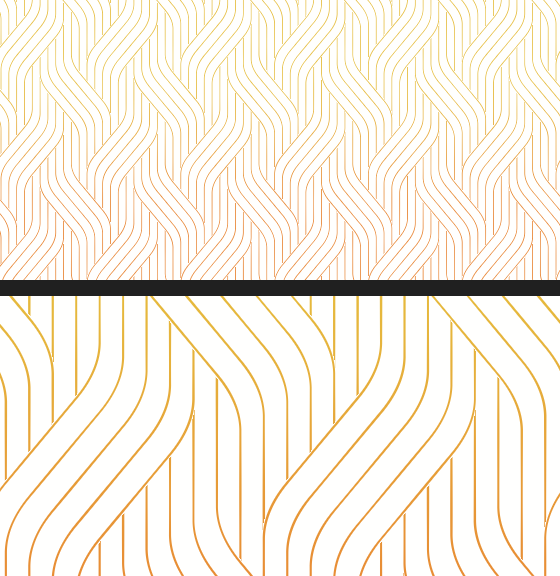
Top: the whole. Bottom: its middle third, enlarged.
Write a Shadertoy shader that draws this pattern.

```glsl
// Integral of a linear step: a ramp with a rounded start
float softRamp(float t, float r) {
    float m = clamp(t + r, 0.0, 2.0 * r);
    return m * m / (4.0 * r) + max(t - r, 0.0);
}

// Distance to the lines of a slanted strand, or -1 outside its bend.
// p is in line spacings; each strand carries five lines over five columns.
float strandDistance(vec2 p, float pad) {
    p = mod(p + vec2(6.0, 7.0), vec2(12.0, 14.0)) - vec2(6.0, 7.0);
    float r = 0.2, across = 0.0, slope = 0.0, bend = 0.0;

    // Newton steps find which line of the bundle passes through p
    for (int i = 0; i < 6; i++) {
        float t = 0.5 + (p.y + 0.6 * across) / 6.0;
        bend = softRamp(t, r) - softRamp(t - 1.0, r);
        slope = (clamp(t + r, 0.0, 2.0 * r) - clamp(t - 1.0 + r, 0.0, 2.0 * r)) / (2.0 * r);
        across -= (across + 5.0 * (bend - 0.5) - p.x) / (1.0 + 0.5 * slope);
    }

    float stretch = length(vec2(1.0, slope * 5.0 / 6.0)) / (1.0 + 0.5 * slope);
    bool inside = abs(across) < 2.0 + pad / stretch && bend > 0.0001 && bend < 0.9999;
    return inside ? abs(across - round(across)) / stretch : -1.0;
}

void mainImage(out vec4 fragColor, in vec2 fragCoord) {
    vec2 uv = fragCoord / iResolution.xy;
    float pixel = 35.82 / iResolution.y;
    vec2 p = vec2(fragCoord.x * pixel - 5.13, 35.82 - fragCoord.y * pixel);

    // Slight swelling of the stroke
    float halfWidth = 0.046 + 0.007 * sin(p.x * 0.83 + 2.0 * sin(p.y * 0.41)) * sin(p.y * 0.67);
    float pad = halfWidth + 0.5 * pixel;

    // Mirrored strands lie over upright lines
    vec2 q = p - vec2(4.5, 12.3);
    float falling = strandDistance(q, pad);
    float rising = strandDistance(vec2(6.0 - q.x, q.y - 7.0), pad);
    float upright = abs(p.x - round(p.x));
    float d = falling >= 0.0 ? falling : rising >= 0.0 ? rising : upright;

    // Gold above, orange below
    vec3 ink = mix(vec3(0.91, 0.52, 0.20), vec3(0.90, 0.74, 0.24), smoothstep(0.2, 0.75, uv.y));
    float line = clamp((halfWidth - d) / pixel + 0.5, 0.0, 1.0);
    fragColor = vec4(mix(vec3(1.0, 1.0, 0.995), ink, line), 1.0);
}
```
